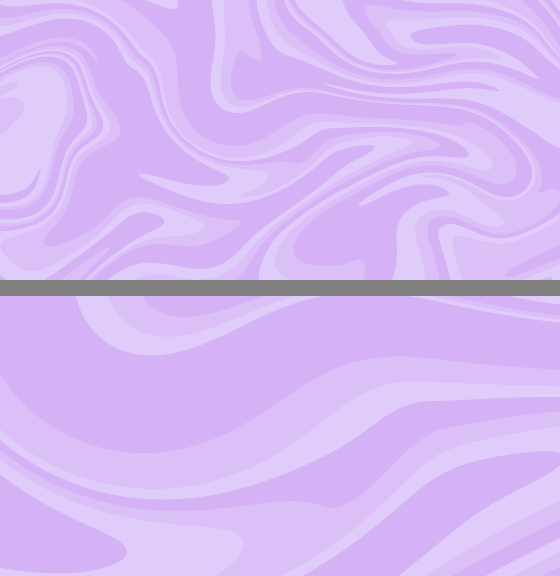
Top: the whole. Bottom: its middle third, enlarged.
A Shadertoy shader for this background:

```glsl
const vec3 LILAC = vec3(0.83, 0.70, 0.96);
const vec3 MAUVE = vec3(0.86, 0.75, 0.97);
const vec3 PALE  = vec3(0.88, 0.80, 0.98);

// Paint bands within one period: where each starts, and its colour
const int BANDS = 6;
const float BAND_START[BANDS] = float[](0.075, 0.375, 0.495, 0.615, 0.775, 0.925);
const vec3 BAND_COLOR[BANDS] = vec3[](LILAC, PALE, MAUVE, LILAC, PALE, MAUVE);
const vec2 BAND_RAMP = vec2(1.25, 0.65);
const float BLOB_SCALE = 1.7;
const float BLOB_STRENGTH = 0.55;

// Jet that drags the paint into long fingers pointing right
const float JET_HEIGHT = 0.50;
const float JET_WIDTH = 0.26;
const float JET_LENGTH = 0.95;

// Swirls before and after the jet
const int SWIRL_STEPS = 10;
const float COARSE_SCALE = 1.5;
const float COARSE_TIME = 0.30;
const vec2 COARSE_SEED = vec2(7.3, 2.6);
const float FINISH_SCALE = 1.35;
const float FINISH_TIME = 0.16;
const vec2 FINISH_SEED = vec2(21.4, 13.8);

const float TAU = 6.2831853;

vec2 latticeGradient(vec2 cell) {
    float angle = TAU * fract(sin(dot(cell, vec2(127.1, 311.7))) * 43758.55);
    return vec2(cos(angle), sin(angle));
}

// Gradient noise: value in x, analytic derivatives in yz
vec3 gradientNoise(vec2 p) {
    vec2 cell = floor(p);
    vec2 f = p - cell;
    vec2 u = f * f * f * (f * (f * 6.0 - 15.0) + 10.0);
    vec2 du = 30.0 * f * f * (f * (f - 2.0) + 1.0);

    vec2 ga = latticeGradient(cell);
    vec2 gb = latticeGradient(cell + vec2(1.0, 0.0));
    vec2 gc = latticeGradient(cell + vec2(0.0, 1.0));
    vec2 gd = latticeGradient(cell + vec2(1.0, 1.0));

    float a = dot(ga, f);
    float b = dot(gb, f - vec2(1.0, 0.0));
    float c = dot(gc, f - vec2(0.0, 1.0));
    float d = dot(gd, f - vec2(1.0, 1.0));
    float k = a - b - c + d;

    float value = a + u.x * (b - a) + u.y * (c - a) + u.x * u.y * k;
    vec2 slope = ga + u.x * (gb - ga) + u.y * (gc - ga) + u.x * u.y * (ga - gb - gc + gd)
               + du * (u.yx * k + vec2(b, c) - a);
    return vec3(value, slope);
}

// Carry a point along the curl of the noise, which preserves area
vec2 swirl(vec2 p, float scale, float time, vec2 seed) {
    float dt = time / float(SWIRL_STEPS);
    for (int i = 0; i < SWIRL_STEPS; i++) {
        vec2 slope = gradientNoise(p * scale + seed).yz;
        p += dt * vec2(slope.y, -slope.x);
    }
    return p;
}

vec2 jet(vec2 p) {
    float offset = (p.y - JET_HEIGHT) / JET_WIDTH;
    p.x -= JET_LENGTH * exp(-offset * offset);
    return p;
}

float paintField(vec2 p) {
    p = swirl(p, FINISH_SCALE, FINISH_TIME, FINISH_SEED);
    p = jet(p);
    p = swirl(p, COARSE_SCALE, COARSE_TIME, COARSE_SEED);
    return dot(p, BAND_RAMP) + BLOB_STRENGTH * gradientNoise(p * BLOB_SCALE).x;
}

void mainImage(out vec4 fragColor, in vec2 fragCoord) {
    vec2 p = fragCoord / iResolution.y;
    float field = paintField(p);
    float softness = max(0.8 * fwidth(field), 1e-5);
    float phase = fract(field);

    // Lay flat bands over each other with smoothed edges
    vec3 color = MAUVE;
    for (int i = 0; i < BANDS; i++) {
        float cover = clamp((phase - BAND_START[i]) / softness + 0.5, 0.0, 1.0);
        color = mix(color, BAND_COLOR[i], cover);
    }
    fragColor = vec4(color, 1.0);
}
```
